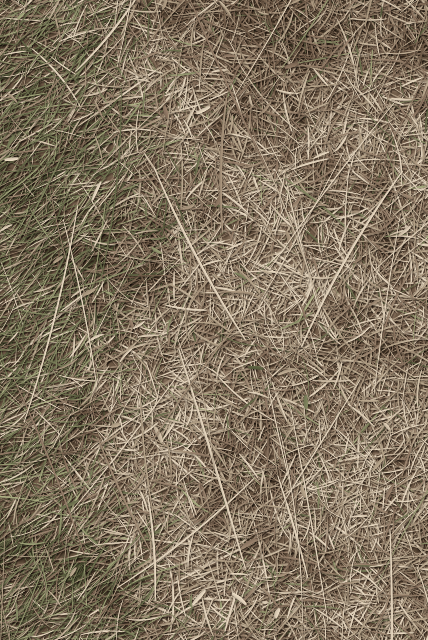
A WebGL 2 fragment shader for this texture:

```glsl
#version 300 es
precision highp float;
// Dry straw litter with a fringe of green grass along the left side.
uniform vec2 u_resolution;
out vec4 fragColor;

const float PI = 3.14159;
const int LITTER_LAYERS = 30;
const vec2 SHADOW_OFFSET = vec2(0.0012, -0.0020);
const vec3 SHADOW_DEPTH = vec3(0.20, 0.215, 0.23);

// Three random values in 0..1 from an integer lattice point
vec3 hash3(ivec3 cell) {
    uvec3 v = uvec3(cell) * 1664525u + 1013904223u;
    v.x += v.y * v.z; v.y += v.z * v.x; v.z += v.x * v.y;
    v ^= v >> 16u;
    v.x += v.y * v.z; v.y += v.z * v.x; v.z += v.x * v.y;
    return vec3(v >> 8u) / 16777216.0;
}

float cornerSlope(ivec2 corner, vec2 offset, int seed) {
    float a = 2.0 * PI * hash3(ivec3(corner, seed)).x;
    return dot(vec2(cos(a), sin(a)), offset);
}

// Gradient noise, roughly -0.7..0.7
float gradientNoise(vec2 p, int seed) {
    ivec2 i = ivec2(floor(p));
    vec2 f = fract(p);
    vec2 s = f * f * f * (f * (f * 6.0 - 15.0) + 10.0);
    float low = mix(cornerSlope(i, f, seed),
                    cornerSlope(i + ivec2(1, 0), f - vec2(1, 0), seed), s.x);
    float high = mix(cornerSlope(i + ivec2(0, 1), f - vec2(0, 1), seed),
                     cornerSlope(i + ivec2(1, 1), f - vec2(1, 1), seed), s.x);
    return mix(low, high, s.y);
}

// Colour ramps from shade (0) to sunlit (1)
vec3 strawColor(float t) {
    vec3 c = mix(vec3(0.25, 0.195, 0.14), vec3(0.43, 0.35, 0.275), smoothstep(0.0, 0.3, t));
    c = mix(c, vec3(0.57, 0.48, 0.40), smoothstep(0.3, 0.55, t));
    c = mix(c, vec3(0.69, 0.62, 0.52), smoothstep(0.55, 0.78, t));
    return mix(c, vec3(0.88, 0.82, 0.73), smoothstep(0.78, 1.08, t));
}

vec3 grassColor(float t) {
    return mix(vec3(0.25, 0.27, 0.16), vec3(0.68, 0.69, 0.52), clamp(t, 0.0, 1.0));
}

// How far a place belongs to the grassy side
float grassiness(vec2 p, float jitter) {
    float edge = p.x + 0.045 * sin(9.0 * p.y - 1.6) + 0.16 * (jitter - 0.5);
    return 1.0 - smoothstep(0.07, 0.28, edge);
}

// One layer of scattered bent blades, each casting a thin shadow
vec3 bladeLayer(vec3 color, vec2 p, float cellSize, float halfWidth, float density,
                float upright, float tone, int seed, float px) {
    vec2 q = p / cellSize + 7.0 * hash3(ivec3(seed, 5, 91)).xy;
    ivec2 base = ivec2(floor(q));
    for (int y = -1; y <= 1; y++)
    for (int x = -1; x <= 1; x++) {
        ivec2 cell = base + ivec2(x, y);
        vec3 place = hash3(ivec3(cell, seed));
        if (place.z > density) continue;
        vec3 shape = hash3(ivec3(cell, seed + 211));
        vec3 tint = hash3(ivec3(cell, seed + 457));
        vec2 toBlade = (q - vec2(cell) - place.xy) * cellSize;
        float grass = grassiness(p - toBlade, tint.x);

        // Direction: any way in litter, swept up and right in grass
        float angle = PI * shape.x;
        if (tint.y < 0.7 * grass) angle = 0.65 + 1.2 * (shape.x - 0.5);
        angle = mix(angle, 1.3 + 0.9 * (shape.x - 0.5), upright);
        vec2 dir = vec2(cos(angle), sin(angle));
        vec2 normal = vec2(-dir.y, dir.x);

        float halfLen = cellSize * mix(0.35, 0.95, shape.y);
        float along = dot(toBlade, dir);
        float curl = mix(0.26, 0.08, upright) * (shape.z - 0.5);
        float across = dot(toBlade, normal) + curl * (along * along / halfLen - 0.3 * halfLen);
        float u = min(abs(along) / halfLen, 1.0);
        float w = halfWidth * mix(0.55, 1.45, tint.z * tint.z) * (1.0 - 0.5 * u * u)
                * mix(1.0, 0.8, grass);
        float ends = 1.0 - smoothstep(halfLen - px, halfLen + px, abs(along));

        float shadowDist = abs(across - dot(SHADOW_OFFSET, normal));
        float shadow = ends * (1.0 - smoothstep(0.3 * w, 1.6 * w + px, shadowDist));
        color *= 1.0 - SHADOW_DEPTH * shadow;

        float t = tone + 0.68 * fract(tint.z * 17.0 + shape.y);
        bool green = fract(tint.y * 13.0) < 0.04 + 0.55 * grass;
        vec3 blade = green ? grassColor(t - 0.2) : strawColor(t);
        blade *= 1.0 - 0.08 * clamp(across / w, -1.0, 1.0);
        float cover = ends * (1.0 - smoothstep(w - 0.5 * px, w + 0.55 * px, abs(across)));
        color = mix(color, blade, cover);
    }
    return color;
}

void main() {
    vec2 p = gl_FragCoord.xy / u_resolution.y;
    float px = 1.0 / u_resolution.y;

    // Broad light and dark patches, browner towards the upper right
    float patches = 0.26 * gradientNoise(p * 6.0, 3) + 0.24 * gradientNoise(p * 19.0, 8);
    patches -= 0.16 * smoothstep(0.76, 1.0, p.y) * smoothstep(0.18, 0.36, p.x);
    patches -= 0.07 * grassiness(p, 0.5);

    // Soil, then litter from bottom to top
    vec3 color = strawColor(0.28 + patches + 0.3 * gradientNoise(p * 90.0, 12));
    for (int i = 0; i < LITTER_LAYERS; i++) {
        float depth = float(i) / float(LITTER_LAYERS);
        float cellSize = i % 4 == 3 ? 0.085 : 0.036;
        color = bladeLayer(color, p, cellSize, 0.00118, 1.0, 0.0,
                           0.31 + 0.22 * depth + patches, 1000 * (i + 1), px);
    }

    // Pale chaff flakes and long loose stalks on top
    color = bladeLayer(color, p, 0.017, 0.0024, 0.05, 0.0, 0.5 + patches, 50000, px);
    for (int i = 0; i < 4; i++)
        color = bladeLayer(color, p, 0.19, 0.0014, 0.6, 0.75, 0.55, 60000 + 1000 * i, px);

    fragColor = vec4(color, 1.0);
}
```
